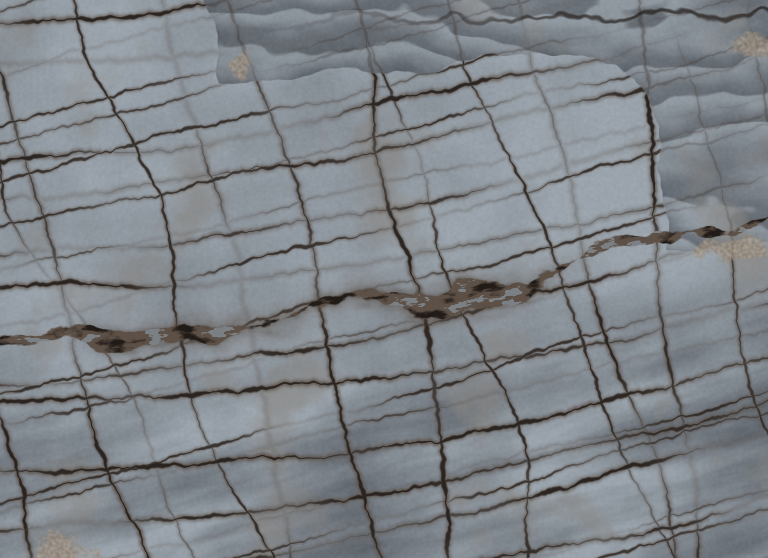
Write a Shadertoy shader that draws this texture.

```glsl
// Weathered blue-grey slate, split by rusty cracks, with a broken seam and rear ledges.

const vec3 SLATE = vec3(0.505, 0.535, 0.565);
const vec3 TONE_RANGE = vec3(0.17, 0.18, 0.185);
const vec3 RUST = vec3(0.33, 0.285, 0.25);
const vec3 WARM_GREY = vec3(0.53, 0.52, 0.505);
const vec3 SHADOW = vec3(0.13, 0.105, 0.09);
const vec3 SAND = vec3(0.61, 0.56, 0.50);

vec2 gradientAt(vec2 cell) {
    float h = fract(sin(dot(cell, vec2(127.1, 311.7))) * 43758.5);
    return vec2(cos(h * 6.2832), sin(h * 6.2832));
}

// Gradient noise, roughly -0.7 to 0.7
float noise(vec2 p) {
    vec2 i = floor(p), f = fract(p);
    vec2 u = f * f * f * (f * (f * 6.0 - 15.0) + 10.0);
    vec2 e = vec2(1, 0);
    float a = dot(gradientAt(i), f);
    float b = dot(gradientAt(i + e.xy), f - e.xy);
    float c = dot(gradientAt(i + e.yx), f - e.yx);
    float d = dot(gradientAt(i + e.xx), f - e.xx);
    return mix(mix(a, b, u.x), mix(c, d, u.x), u.y);
}

float fbm(vec2 p) {
    float sum = 0.0, amp = 1.0;
    for (int i = 0; i < 4; i++) {
        sum += amp * noise(p);
        p = p * 2.07 + 13.7;
        amp *= 0.5;
    }
    return sum;
}

float hash(float n) { return fract(sin(n * 91.35) * 4375.85); }

float smoothMax(float a, float b, float k) {
    float h = max(k - abs(a - b), 0.0) / k;
    return max(a, b) + h * h * k * 0.25;
}

// A family of wandering cracks; q.x runs across them, q.y along them.
// Returns the dark core, the rusty stain and the lit lip on the low side.
vec3 cracks(vec2 q, float spacing, float width, float seed, float pixel) {
    vec3 result = vec3(0);
    float cell = floor(q.x / spacing);
    for (int i = -2; i <= 2; i++) {
        float id = cell + float(i);
        float row = id * 7.37 + seed;
        float centre = (id + 0.5 + 0.8 * (hash(row) - 0.5)) * spacing;
        centre += spacing * (hash(row + 4.0) - 0.5) * (q.y - 0.6);
        centre += spacing * 0.3 * noise(vec2(q.y * 2.5, row));
        centre += 0.007 * noise(vec2(q.y * 12.0, row + 3.0));
        centre += 0.006 * noise(vec2(q.y * 38.0, row + 5.0));
        centre += 0.003 * noise(vec2(q.y * 95.0, row + 6.0));
        float side = q.x - centre, d = abs(side);
        float presence = smoothstep(-0.25, 0.35, noise(vec2(q.y * 3.5, row + 9.0)) + 0.6 * hash(row + 2.0) - 0.25);
        float w = width * presence * max(0.1, 0.7 + 1.8 * noise(vec2(q.y * 30.0, row)));
        float core = (1.0 - smoothstep(w * 0.4, w + pixel, d)) * presence;
        float stain = (0.25 + 0.75 * presence) * exp(-d * d / (width * width * 3.0));
        float lip = presence * step(side, 0.0) * exp(-d / 0.016);
        result = max(result, vec3(core, stain, lip));
    }
    return result;
}

// Signed distance to the front slab: left shoulder, main block and lower shelf
float frontSlab(vec2 p) {
    p += 0.03 * vec2(fbm(p * 6.0), fbm(p * 6.0 + 31.0));
    float shoulder = p.x + 0.3 * p.y - 0.66;
    float block = smoothMax(p.x + 0.16 * p.y - 1.29, p.y - 0.82 - 0.075 * p.x, 0.07);
    float shelf = p.y - 0.56;
    return min(shoulder, min(block, shelf));
}

float sandPatch(vec2 p, vec2 centre, vec2 size) {
    float d = length((p - centre) / size) + 0.8 * fbm(p * 25.0);
    return 1.0 - smoothstep(0.5, 1.0, d);
}

void mainImage(out vec4 fragColor, in vec2 fragCoord) {
    vec2 p = fragCoord / iResolution.y;
    float pixel = 0.9 / iResolution.y;
    float bed = p.y - 0.03 * p.x - 0.1 * p.x * p.x;
    float slab = frontSlab(p);
    float front = 1.0 - smoothstep(-pixel, pixel, slab);

    // Crack families: steep joints, oblique joints, bedding and hairlines
    vec3 steep = cracks(vec2(p.x + 0.22 * p.y, p.y), 0.2, 0.0036, 3.0, pixel);
    vec3 oblique = cracks(vec2(p.x + 0.4 * p.y, p.y), 0.36, 0.0026, 21.0, pixel);
    vec3 bedding = cracks(vec2(bed, p.x), 0.1, 0.0036, 47.0, pixel);
    vec3 hairline = cracks(vec2(p.y - 0.26 * p.x, p.x), 0.085, 0.0024, 83.0, pixel);
    vec3 joints = max(max(steep, oblique * 0.85), max(bedding, hairline * 0.8));
    joints.xy *= mix(0.25, 1.0, front);

    // Mottled faces, dark slanting streaks low down, fine grain
    float tone = 0.32 + 0.55 * fbm(p * 2.4 + 4.0) + 0.16 * fbm(p * 11.0);
    float low = 1.0 - smoothstep(0.1, 0.42, bed);
    float streak = fbm(vec2(p.x * 2.4, (p.y - 0.28 * p.x) * 13.0));
    tone -= low * (0.38 + 0.95 * streak);
    tone += 0.2 * max(bedding.z, 0.5 * hairline.z);

    // Rear ledges: stepped strata, shaded beneath each edge
    float strata = (p.y + 0.06 * p.x) * 11.0 + 1.5 * fbm(vec2(p.x * 2.5, p.y * 5.0));
    float rise = fract(strata);
    float ledge = 0.9 * smoothstep(0.0, 0.9, rise) * (1.0 - smoothstep(0.9, 1.0, rise)) - 0.72;
    float rearTone = 0.5 * tone + ledge - 0.3 * exp(-max(slab, 0.0) / 0.02);
    tone += 0.15 * exp(-abs(slab) / 0.02);
    tone = mix(rearTone, tone, front);
    float grain = 0.13 * noise(p * 170.0) + 0.09 * noise(p * 85.0);
    vec3 color = SLATE + TONE_RANGE * (clamp(tone, -1.15, 0.6) + grain);

    // Rust and dark crack cores
    color = mix(color, WARM_GREY, 0.6 * smoothstep(0.15, 0.6, fbm(p * 5.0 + 60.0)));
    color = mix(color, RUST, 0.8 * joints.y);
    color = mix(color, SHADOW, 0.85 * joints.x);

    // Broken seam packed with rusty fragments
    float seam = abs(bed - 0.385 - 0.05 * fbm(vec2(p.x * 4.0, 2.0)));
    float middle = smoothstep(0.1, 0.25, p.x) * (1.0 - smoothstep(0.8, 1.15, p.x));
    float reach = 0.007 + middle * 0.024 * smoothstep(-0.4, 0.3, noise(vec2(p.x * 5.0, 8.3)));
    reach += 0.016 * fbm(p * vec2(14.0, 24.0));
    float chips = fbm(vec2(p.x * 15.0 + 6.0 * p.y, bed * 38.0));
    vec3 rubble = mix(SHADOW, RUST * 1.1, smoothstep(-0.4, 0.0, chips));
    rubble = mix(rubble, SLATE, 0.85 * smoothstep(0.25, 0.33, chips));
    color = mix(color, RUST, 0.55 * middle * exp(-max(seam - reach, 0.0) / 0.014));
    color = mix(color, rubble, 1.0 - smoothstep(reach - 0.003, reach + pixel, seam));

    // Shadowed top seam and loose sand
    float topSeam = abs(p.y - 0.965 - 0.04 * fbm(p * 7.0));
    color = mix(color, SHADOW, 0.7 * (1.0 - smoothstep(0.001, 0.007, topSeam)) * smoothstep(0.3, 1.2, p.x));
    float sand = sandPatch(p, vec2(1.33, 0.555), vec2(0.09, 0.022));
    sand = max(sand, sandPatch(p, vec2(1.35, 0.915), vec2(0.05, 0.02)));
    sand = max(sand, sandPatch(p, vec2(0.1, 0.01), vec2(0.08, 0.04)));
    sand = max(sand, sandPatch(p, vec2(0.43, 0.88), vec2(0.025, 0.035)));
    color = mix(color, SAND + 0.15 * noise(p * 150.0), 0.75 * sand);
    fragColor = vec4(clamp(color, 0.0, 1.0), 1.0);
}
```
